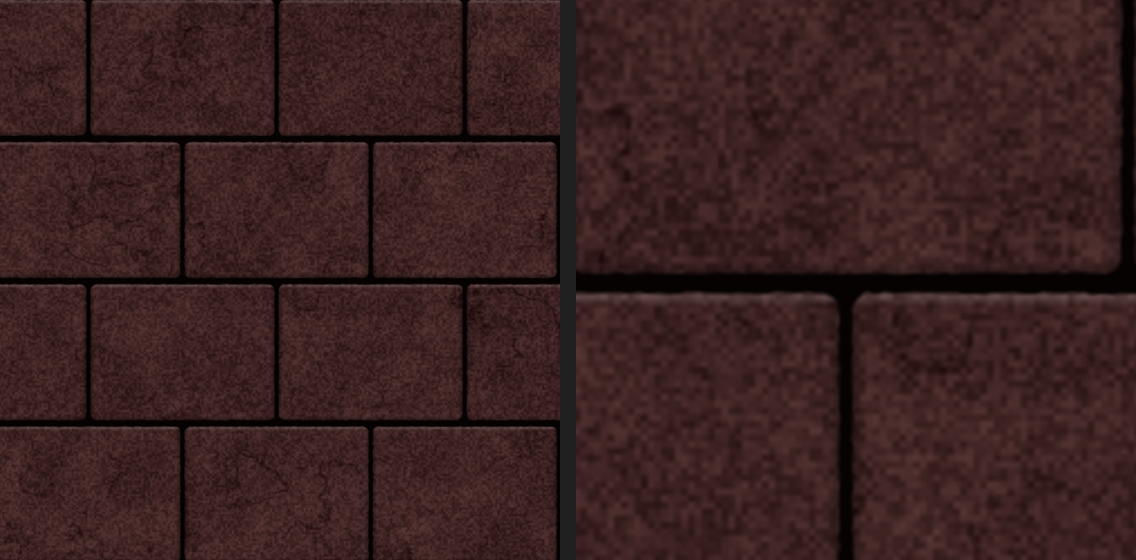
Left: the whole. Right: its middle third, enlarged.
Give the GLSL for this texture, as a three.js fragment shader.

```glsl
varying vec2 vUv;

float hash(vec2 p) {
  vec3 q = fract(p.xyx * vec3(0.1031, 0.1030, 0.0973));
  q += dot(q, q.yzx + 33.33);
  return fract((q.x + q.y) * q.z);
}

float noise(vec2 p) {
  vec2 i = floor(p);
  vec2 f = fract(p);
  f = f * f * (3.0 - 2.0 * f);
  return mix(mix(hash(i), hash(i + vec2(1.0, 0.0)), f.x),
             mix(hash(i + vec2(0.0, 1.0)), hash(i + vec2(1.0, 1.0)), f.x), f.y);
}

float fbm(vec2 p) {
  float sum = 0.0;
  float amplitude = 0.5;
  for (int i = 0; i < 4; i++) {
    sum += amplitude * noise(p);
    p = mat2(1.6, 1.2, -1.2, 1.6) * p + 7.3;
    amplitude *= 0.5;
  }
  return sum / 0.9375;
}

float roundedBox(vec2 p, vec2 halfSize, float radius) {
  vec2 q = abs(p) - halfSize + radius;
  return length(max(q, 0.0)) + min(max(q.x, q.y), 0.0) - radius;
}

void main() {
  // Running bond, measured down from the top edge
  vec2 p = vec2(vUv.x, 1.0 - vUv.y);
  vec2 pitch = vec2(0.336, 0.254);
  vec2 grid = (p + vec2(-0.158, 0.006)) / pitch;
  grid.x += 0.5 * mod(floor(grid.y), 2.0);
  vec2 brick = floor(grid);
  vec2 local = (fract(grid) - 0.5) * pitch;

  // Slightly worn brick outline
  vec2 halfSize = vec2(0.1645, 0.1215);
  float edge = roundedBox(local, halfSize, 0.011);
  edge += 0.0016 * (noise(p * 170.0) - 0.5);
  float face = 1.0 - smoothstep(-0.0025, 0.0015, edge);

  // Stone grain, mottling and dark broken veins, different in each brick
  vec2 stone = p + (brick + 5.0) * vec2(1.37, 2.71);
  float grain = mix(noise(stone * 250.0), noise(stone * 125.0 + 40.0), 0.3);
  float mottle = fbm(stone * 16.0);
  float ridge = abs(fbm(stone * 13.0 + 19.0) - 0.5);
  float vein = 1.0 - smoothstep(0.0, 0.045, ridge);
  vein *= smoothstep(0.45, 0.7, fbm(stone * 9.0 + 53.0));
  float tone = 0.54 + 1.15 * (grain - 0.5) + 0.7 * (mottle - 0.5);
  tone += 0.06 * (hash(brick + 11.0) - 0.5) - 0.45 * vein;

  vec3 darkStone = vec3(0.17, 0.08, 0.08);
  vec3 lightStone = vec3(0.31, 0.19, 0.185);
  vec3 color = mix(darkStone, lightStone, clamp(tone, -0.5, 1.25));

  // Bevel: shaded rim with a pale lit top edge
  float rim = smoothstep(-0.009, -0.001, edge);
  color *= 1.0 - 0.25 * rim;
  float fromTop = local.y + halfSize.y;
  float lit = 1.0 - smoothstep(0.002, 0.009, fromTop);
  color = mix(color, vec3(0.42, 0.31, 0.31), lit * (0.45 + 0.5 * grain));

  // Near-black joints
  vec3 joint = vec3(0.025, 0.008, 0.008);
  gl_FragColor = vec4(mix(joint, color, face), 1.0);
}
```
